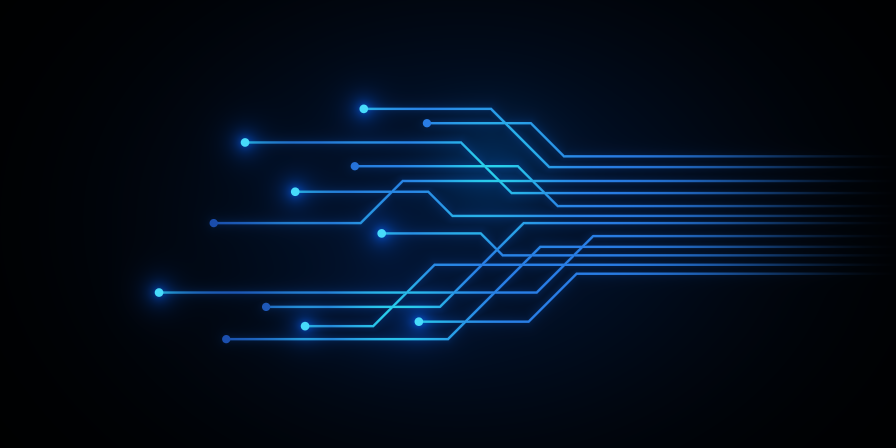
Reproduce this background procedurally as a Shadertoy shader.

```glsl
// Glowing blue circuit traces with round terminals that merge into a fading bus on the right.

// Each trace: terminal x, terminal y, x of the first bend, y of the bus lane.
// The first BRIGHT traces carry glowing cyan terminals.
const int COUNT = 12;
const int BRIGHT = 7;
const vec4 TRACES[COUNT] = vec4[COUNT](
    vec4(0.812, 0.757, 1.096, 0.627), vec4(0.547, 0.682, 1.029, 0.569),
    vec4(0.659, 0.572, 0.956, 0.518), vec4(0.852, 0.479, 1.073, 0.430),
    vec4(0.355, 0.347, 1.198, 0.473), vec4(0.681, 0.272, 0.833, 0.409),
    vec4(0.935, 0.282, 1.180, 0.389), vec4(0.953, 0.725, 1.185, 0.651),
    vec4(0.792, 0.629, 1.156, 0.540), vec4(0.477, 0.502, 0.805, 0.596),
    vec4(0.594, 0.315, 0.982, 0.502), vec4(0.505, 0.243, 1.000, 0.449));

float segmentDistance(vec2 p, vec2 a, vec2 b) {
    vec2 ab = b - a;
    return length(p - a - ab * clamp(dot(p - a, ab) / dot(ab, ab), 0.0, 1.0));
}

// Flat run, 45 degree step, then flat run out to the right
float traceDistance(vec2 p, vec4 t) {
    vec2 bend = vec2(t.z, t.y);
    vec2 lane = vec2(t.z + abs(t.w - t.y), t.w);
    float d = min(segmentDistance(p, t.xy, bend), segmentDistance(p, bend, lane));
    return min(d, segmentDistance(p, lane, vec2(4.0, t.w)));
}

float spot(vec2 p, vec2 center, vec2 radius) {
    vec2 q = (p - center) / radius;
    return exp(-dot(q, q));
}

void mainImage(out vec4 fragColor, in vec2 fragCoord) {
    // Canvas height is one unit; the layout is centered at (1, 0.5)
    float pixel = 1.0 / iResolution.y;
    vec2 p = (fragCoord - 0.5 * iResolution.xy) * pixel + vec2(1.0, 0.5);

    // Navy backdrop with soft pools of light
    float upperLight = spot(p, vec2(1.10, 0.63), vec2(0.13, 0.12));
    float lowerLight = spot(p, vec2(0.89, 0.29), vec2(0.14, 0.10));
    vec3 color = vec3(0.008, 0.078, 0.19) * spot(p, vec2(1.03, 0.51), vec2(0.64, 0.47));
    color += vec3(0.0, 0.085, 0.15) * upperLight;
    color += vec3(0.0, 0.025, 0.07) * lowerLight;

    // Nearest trace, terminals and their halos
    float lineDist = 1e3;
    float brightDist = 1e3;
    float dimDist = 1e3;
    float halo = 0.0;
    for (int i = 0; i < COUNT; i++) {
        vec4 trace = TRACES[i];
        float dotDist = length(p - trace.xy);
        lineDist = min(lineDist, traceDistance(p, trace));
        if (i < BRIGHT) {
            brightDist = min(brightDist, dotDist);
            halo += exp(-dotDist / 0.022);
        } else {
            dimDist = min(dimDist, dotDist);
        }
    }

    // Line color: dim blue at left, cyan in the lit areas, fading out at right
    float fade = 1.0 - smoothstep(1.3, 2.02, p.x);
    float cyan = max(upperLight, lowerLight);
    cyan = max(cyan, 0.7 * spot(p, vec2(1.06, 0.50), vec2(0.15, 0.05)));
    cyan = max(cyan, 0.8 * exp(-brightDist / 0.06));
    vec3 blue = mix(vec3(0.10, 0.29, 0.66), vec3(0.16, 0.49, 0.90),
                    smoothstep(0.4, 0.95, p.x));
    vec3 lineColor = mix(blue, vec3(0.16, 0.82, 0.92), cyan);

    // Glow, then crisp lines and terminals on top
    color += vec3(0.01, 0.21, 0.56) * halo;
    color += vec3(0.01, 0.07, 0.16) * exp(-lineDist / 0.010) * fade;
    float line = clamp(0.5 + (0.0027 - lineDist) / pixel, 0.0, 1.0);
    color = mix(color, lineColor, line * fade);
    float dimDot = clamp(0.5 + (0.0092 - dimDist) / pixel, 0.0, 1.0);
    color = mix(color, blue, dimDot);
    float brightDot = clamp(0.5 + (0.0096 - brightDist) / pixel, 0.0, 1.0);
    color = mix(color, vec3(0.28, 0.86, 0.98), brightDot);

    fragColor = vec4(color, 1.0);
}
```
